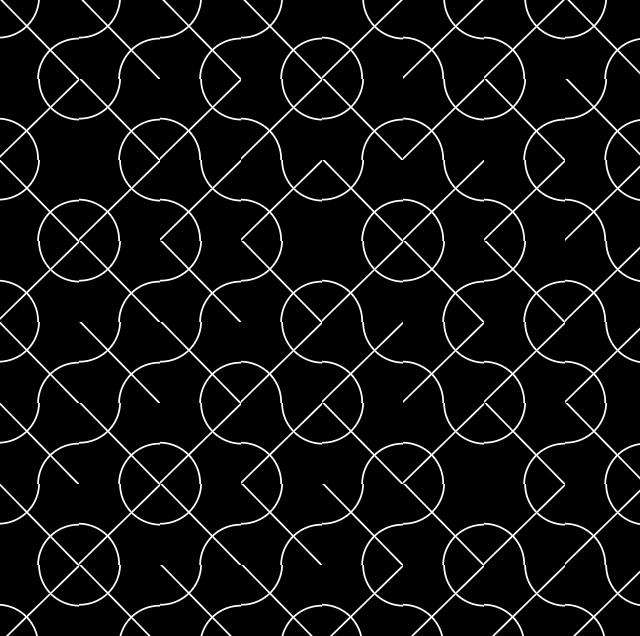
Give the GLSL for this pattern, as a Shadertoy shader.

```glsl
const float TILES_DOWN = 7.85;               // tiles per canvas height
const vec2  GRID_OFFSET = vec2(0.024, 0.12); // grid shift, in tiles
const float LINE_WIDTH = 0.0216;             // in tiles
const float ARC_RADIUS = 0.5;                // in tiles
const float TILE_TWIST = 0.012;              // radians, leaves small steps at the seams
const uint  SEED = 17u;
const vec3  BACKGROUND = vec3(0.0);
const vec3  LINE_COLOR = vec3(1.0);

// Integer hash of a cell, mapped to 0..1
float hash(ivec2 cell) {
    uvec2 c = uvec2(cell + 512);
    uint h = c.x * 1597334677u ^ c.y * 3812015801u ^ SEED * 2654435769u;
    h = (h ^ (h >> 16)) * 2146121005u;
    h = (h ^ (h >> 15)) * 2221713035u;
    h ^= h >> 16;
    return float(h & 65535u) / 65536.0;
}

vec2 rotate(vec2 p, float angle) {
    float c = cos(angle), s = sin(angle);
    return vec2(c * p.x - s * p.y, s * p.x + c * p.y);
}

// Distance to a diagonal and the two arcs around its end corners
float tileDistance(vec2 p) {
    float diagonal = abs(p.x - p.y) * sqrt(0.5);
    vec2 nearHalf = p.x + p.y < 0.0 ? -p : p;
    float arc = abs(length(nearHalf - 0.5) - ARC_RADIUS);
    return min(diagonal, arc);
}

void mainImage(out vec4 fragColor, in vec2 fragCoord) {
    vec2 grid = fragCoord / iResolution.y * TILES_DOWN + GRID_OFFSET;
    vec2 cell = floor(grid);
    vec2 local = rotate(grid - cell - 0.5, TILE_TWIST);

    // Mirror about half of the tiles at random
    if (hash(ivec2(cell)) < 0.5) local.x = -local.x;

    float pixel = TILES_DOWN / iResolution.y;
    float edge = tileDistance(local) - 0.5 * LINE_WIDTH;
    float coverage = clamp(0.5 - edge / pixel, 0.0, 1.0);
    fragColor = vec4(mix(BACKGROUND, LINE_COLOR, coverage), 1.0);
}
```
